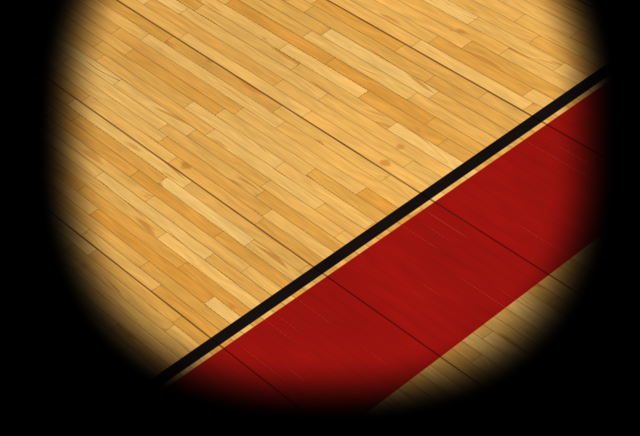
This texture is drawn by a Shadertoy shader. Its source:

```glsl
// Varnished plank floor with a black stripe and a red band under a soft spotlight.
#define VANISH vec2(-3.76, 3.56)
#define BOARD_ANGLE 0.005
#define BOARD_LENGTH 0.27
#define SEAM_ANGLE 0.6162
#define SEAM_EVERY 10.0
#define STRIPE_HALF 0.0122
#define BAND_START 0.0233
#define LIGHT_CENTER vec2(0.751, 0.693)
#define LIGHT_RADIUS vec2(0.667, 0.661)
#define LIGHT_POWER 2.5
#define LIGHT_FADE 0.23

float hash(vec2 p) {
    vec3 h = fract(vec3(p.xyx) * 0.1031);
    h += dot(h, h.yzx + 33.33);
    return fract((h.x + h.y) * h.z);
}

vec2 gradient(vec2 cell) {
    float angle = 6.2832 * hash(cell);
    return vec2(cos(angle), sin(angle));
}

// Gradient noise, roughly -0.7 to 0.7
float noise(vec2 p) {
    vec2 i = floor(p), f = fract(p);
    vec2 w = f * f * f * (f * (f * 6.0 - 15.0) + 10.0);
    vec2 e = vec2(0.0, 1.0);
    float low = mix(dot(gradient(i), f), dot(gradient(i + e.yx), f - e.yx), w.x);
    float high = mix(dot(gradient(i + e), f - e), dot(gradient(i + 1.0), f - 1.0), w.x);
    return mix(low, high, w.y);
}

// Signed distance to a line; positive above it
float lineSide(vec2 p, vec2 origin, float slope) {
    return dot(p - origin, normalize(vec2(-slope, 1.0)));
}

float thinLine(float dist, float width, float pixel) {
    return smoothstep(width + pixel, width * 0.3, abs(dist)) * min(1.0, width / pixel + 0.4);
}

// floorPos: x counts boards, y runs along them
vec3 woodColor(vec2 floorPos, float boardId, float plankId) {
    float tone = hash(vec2(boardId, plankId) + 7.0);
    float tint = hash(vec2(plankId, boardId) + 41.0);
    vec3 color = mix(vec3(0.83, 0.59, 0.25), vec3(0.92, 0.73, 0.41), tone);
    color *= mix(vec3(1.0, 0.97, 0.92), vec3(1.0, 1.02, 1.06), tint);

    // Each plank gets its own slice of grain
    vec2 grainPos = floorPos + vec2(tone * 31.0, tint * 17.0);
    float bend = noise(grainPos * vec2(0.6, 9.0));
    float grain = noise(vec2(grainPos.x * 2.6 + bend * 1.8, grainPos.y * 10.0));
    float fine = noise(vec2(grainPos.x * 6.0 + bend, grainPos.y * 30.0));
    color *= 1.0 + 0.10 * grain + 0.06 * fine;

    // Dark heartwood streaks and small knots
    float streak = smoothstep(0.22, 0.55, grain + 0.35 * bend) * smoothstep(0.35, 0.9, tint);
    float knot = smoothstep(0.43, 0.62, noise(grainPos * vec2(0.9, 21.0) + 5.0));
    color = mix(color, vec3(0.60, 0.33, 0.10), 0.45 * streak + 0.38 * knot);
    return color;
}

void mainImage(out vec4 fragColor, in vec2 fragCoord) {
    vec2 p = fragCoord / iResolution.y;
    float pixel = 1.0 / iResolution.y;

    // Boards fan out from the vanishing point
    float stripe = lineSide(p, vec2(0.720, 0.3736), 0.692);
    vec2 ray = p - VANISH;
    float boardSize = BOARD_ANGLE * length(ray);
    float across = (atan(-ray.y, ray.x) - SEAM_ANGLE) / BOARD_ANGLE;
    float boardId = floor(across);
    float plankLength = BOARD_LENGTH * mix(0.7, 1.3, hash(vec2(boardId, 3.0)));
    float along = stripe / plankLength + 9.0 * hash(vec2(boardId, 19.0));
    float plankId = floor(along);

    // Joints between boards, plank ends and wide seams
    float edgeDist = (0.5 - abs(fract(across) - 0.5)) * boardSize;
    float endDist = (0.5 - abs(fract(along) - 0.5)) * plankLength;
    float seamCell = abs(fract(across / SEAM_EVERY + 0.5) - 0.5) * SEAM_EVERY;
    float joint = thinLine(edgeDist, 0.0007, pixel);
    float plankEnd = thinLine(endDist, 0.0006, pixel);
    float seam = thinLine(seamCell * boardSize, 0.0011, pixel);
    float wear = noise(vec2(across * 0.4, stripe * 7.0));

    vec3 color = woodColor(vec2(across, stripe), boardId, plankId);
    color *= 1.0 + 0.07 * noise(p * 3.0) + 0.05 * smoothstep(0.2, 1.2, p.x);
    color *= 1.0 - joint * (0.10 + 0.12 * hash(vec2(boardId, 8.0))) - 0.13 * plankEnd;
    color = mix(color, vec3(0.30, 0.17, 0.06), seam * (0.55 + 0.3 * wear));

    // Red painted band with faint scratches along the joints
    float farEdge = lineSide(p, vec2(0.814, 0.0326), 0.757);
    vec3 red = vec3(0.60, 0.075, 0.055) * (1.0 + 0.10 * noise(p * 5.0));
    red *= 1.0 + 0.05 * noise(vec2(across * 1.5, stripe * 12.0));
    float scratch = joint * step(0.55, hash(vec2(boardId, 27.0))) * smoothstep(0.05, 0.3, wear);
    red = mix(red, vec3(0.78, 0.30, 0.20), 0.45 * scratch);
    red *= 1.0 - 0.05 * joint - 0.35 * seam;
    float band = smoothstep(pixel, -pixel, stripe + BAND_START);
    float beyond = smoothstep(pixel, -pixel, farEdge);
    color *= mix(1.0, 0.80, beyond);
    color = mix(color, red, band * (1.0 - beyond));

    // Black stripe
    vec3 black = vec3(0.085, 0.062, 0.058) * (1.0 - 0.4 * seam + 0.3 * wear);
    color = mix(color, black, smoothstep(pixel, -pixel, abs(stripe) - STRIPE_HALF));

    // Rounded spotlight, fading warm to black
    vec2 reach = pow(abs(p - LIGHT_CENTER) / LIGHT_RADIUS, vec2(LIGHT_POWER));
    float rim = pow(reach.x + reach.y, 1.0 / LIGHT_POWER);
    float light = 1.0 - smoothstep(1.0 - LIGHT_FADE, 1.0, rim);
    color *= light * mix(vec3(1.0, 0.95, 0.85), vec3(1.0), light);

    fragColor = vec4(clamp(color, 0.0, 1.0), 1.0);
}
```
